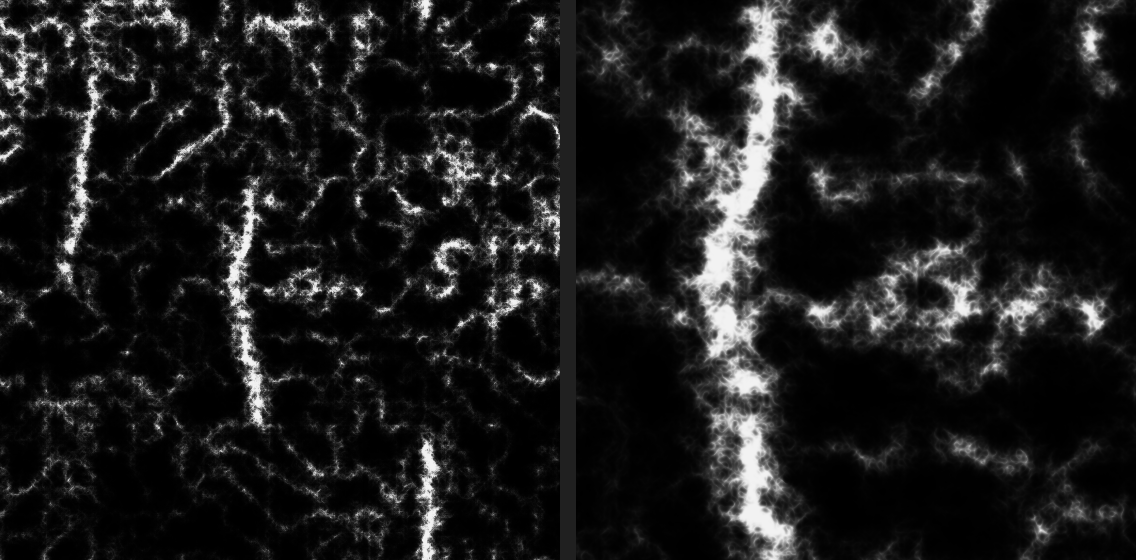
Left, the full canvas; right, a detail of the centre.
Write a WebGL 1 fragment shader that draws this texture.

```glsl
precision highp float;
// Pale, frayed veins on black: a web of ridged noise with a few long upright trunks.
// Distances to ridges are summed over octaves, and brightness falls off
// exponentially with that sum, so each vein has a hot core and a fibrous halo.

uniform vec2 u_resolution;

const float CORE_LEVEL = 0.172;  // ridge sum that reaches full brightness
const float FALLOFF = 0.117;     // ridge sum over which brightness drops by e
const float WEB_SCALE = 12.5;    // web cells across the canvas

float hash(vec2 cell) {
  vec3 q = fract(vec3(cell.xyx) * vec3(0.1031, 0.1030, 0.0973));
  q += dot(q, q.yzx + 33.33);
  return fract((q.x + q.y) * q.z);
}

float cornerSlope(vec2 cell, vec2 offset) {
  float angle = 6.28319 * hash(cell);
  return dot(vec2(cos(angle), sin(angle)), offset);
}

// Gradient noise, about -0.9 to 0.9.
float noise(vec2 p) {
  vec2 cell = floor(p);
  vec2 f = p - cell;
  vec2 blend = f * f * f * (f * (f * 6.0 - 15.0) + 10.0);
  vec2 right = vec2(1.0, 0.0);
  vec2 up = vec2(0.0, 1.0);
  float low = mix(cornerSlope(cell, f),
                  cornerSlope(cell + right, f - right), blend.x);
  float high = mix(cornerSlope(cell + up, f - up),
                   cornerSlope(cell + 1.0, f - 1.0), blend.x);
  return 1.3 * mix(low, high, blend.y);
}

// Fine creases that fray the edges of the veins.
float fibres(vec2 p, float scale) {
  float sum = 0.0;
  float weight = 0.43;
  for (int i = 0; i < 5; i++) {
    sum += weight * abs(noise(p * scale + 17.3 * float(i)));
    scale *= 1.8;
    weight *= 0.72;
  }
  return sum;
}

// Irregular cells, sparser towards the bottom and in random patches.
float web(vec2 p, float scale) {
  float ridges = abs(noise(p * scale + 41.0))
               + 0.45 * abs(noise(p * scale * 0.5 + 73.0));
  float sparseness = 0.24 * (0.5 - p.y) + 0.2 * noise(p * 3.1 + 9.0);
  return ridges + sparseness;
}

// Wandering upright lines, broken into long segments.
float trunks(vec2 p, float spacing) {
  float wander = 0.06 * noise(p * vec2(1.0, 3.0) + 5.0)
               + 0.02 * noise(p * vec2(3.0, 11.0) + 29.0);
  float distanceToLine = abs(fract((p.x + wander) / spacing) - 0.5) * spacing;
  float gap = smoothstep(-0.12, 0.16, noise(p * vec2(3.0, 2.0) + 57.0));
  return 16.0 * distanceToLine + 0.6 * gap - 0.2;
}

void main() {
  vec2 p = gl_FragCoord.xy / u_resolution;

  // Jitter the large shapes so that the veins kink.
  vec2 kink = vec2(noise(p * 36.0 + 3.0), noise(p * 36.0 + 91.0));
  vec2 bent = p + 0.005 * kink;

  float ridgeSum = min(web(bent, WEB_SCALE), trunks(bent, 0.3))
                 + fibres(p, WEB_SCALE * 2.0);

  // Exponential glow with a soft shoulder below white.
  float glow = exp((CORE_LEVEL - ridgeSum) / FALLOFF);
  float brightness = 0.95 * glow / pow(1.0 + pow(glow, 4.0), 0.25);
  gl_FragColor = vec4(vec3(brightness), 1.0);
}
```
